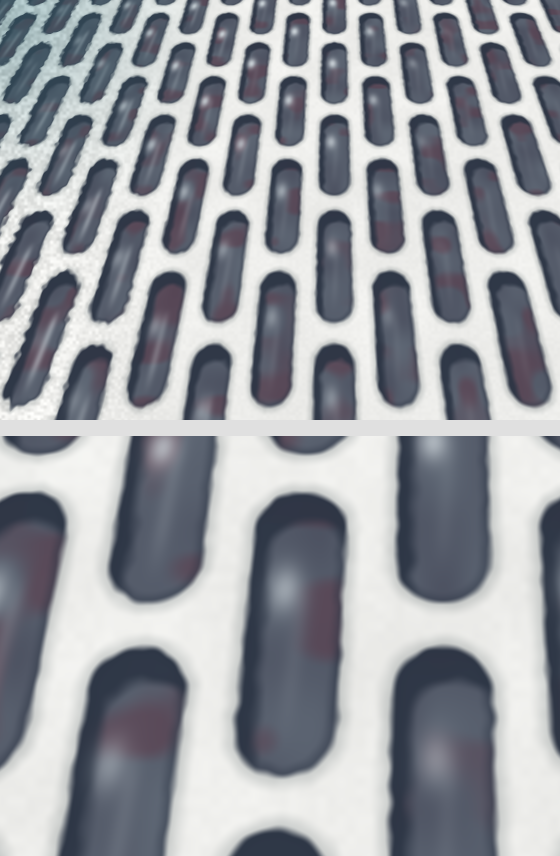
Top, the full canvas; bottom, a detail of the centre.
Write a Shadertoy shader that draws this texture.

```glsl
// Pale metal sheet with staggered rounded slots, receding in perspective.

const vec2 CELL = vec2(1.0, 1.25);        // repeat of one slot lattice, plane units
const float SLOT_RADIUS = 0.162;
const float SLOT_HALF_LENGTH = 0.54;
const float HORIZON = 1.108;              // height of the horizon above the top edge
const float VANISH_X = 0.796;

const vec3 METAL = vec3(0.955, 0.955, 0.945);
const vec3 METAL_SHADE = vec3(0.77, 0.785, 0.78);
const vec3 METAL_TEAL = vec3(0.55, 0.68, 0.70);
const vec3 WALL = vec3(0.17, 0.205, 0.265);
const vec3 FLOOR = vec3(0.30, 0.32, 0.38);
const vec3 FLOOR_LIGHT = vec3(0.39, 0.43, 0.48);
const vec3 MAROON = vec3(0.36, 0.24, 0.30);
const vec3 GLINT = vec3(0.80, 0.83, 0.85);

float hash(vec2 p) {
    vec3 q = fract(vec3(p.xyx) * 0.1031);
    q += dot(q, q.yzx + 33.33);
    return fract((q.x + q.y) * q.z);
}

float noise(vec2 p) {
    vec2 i = floor(p), f = fract(p);
    f = f * f * (3.0 - 2.0 * f);
    return mix(mix(hash(i), hash(i + vec2(1, 0)), f.x),
               mix(hash(i + vec2(0, 1)), hash(i + vec2(1, 1)), f.x), f.y);
}

// Signed distance to an upright capsule
float slotDistance(vec2 p, float halfLength, float radius) {
    p.y -= clamp(p.y, radius - halfLength, halfLength - radius);
    return length(p) - radius;
}

// Canvas point to lattice coordinates; depth varies as one over height
vec2 toPlane(vec2 p) {
    float depth = 1.0 - p.y + HORIZON;
    float across = (p.x - VANISH_X) / (0.15 * depth);
    return vec2(across / (1.0 + 0.013 * across), (1.0 / depth - 0.5772) / 0.1027);
}

// Offset from the nearest slot centre of one lattice
vec2 slotLocal(vec2 g, float shift) {
    return (fract(g - shift + 0.5) - 0.5) * CELL;
}

vec3 metalColor(vec2 p, vec2 g, float d) {
    float corner = smoothstep(0.75, 0.0, length(vec2(p.x, 1.0 - p.y)));
    float leftSide = smoothstep(0.5, 0.0, p.x);
    vec3 c = mix(METAL, METAL_SHADE, 0.75 * smoothstep(0.065, 0.0, d));
    c = mix(c, METAL_TEAL, 0.7 * corner * corner);
    c += (noise(p * 130.0) - 0.5) * (0.02 + 0.11 * leftSide);
    return c - 0.04 * noise(g * 3.0);
}

vec3 holeColor(vec2 p, vec2 g, vec2 q, float d, float seed) {
    float leftSide = smoothstep(0.75, 0.1, p.x);
    float farSide = smoothstep(0.35, 0.9, p.y);

    // Sunken floor, framed by the dark cut wall
    vec2 s = q - vec2(0.035 + 0.025 * leftSide, -0.12);
    float inner = slotDistance(s, SLOT_HALF_LENGTH, SLOT_RADIUS - 0.02);
    inner += 0.025 * (noise(g * 17.0) - 0.5);
    vec3 c = mix(FLOOR, FLOOR_LIGHT, 0.75 * noise(g * vec2(7.0, 5.0) + 9.0));
    float stain = smoothstep(0.5, 0.85, noise(g * vec2(5.0, 7.0) + seed * 20.0));
    c = mix(c, MAROON, 0.6 * stain);
    c = mix(c, WALL, 0.9 * smoothstep(-0.035, 0.025, inner));
    c = mix(c, WALL, 0.45 * smoothstep(-0.05, 0.0, d));

    // Reflected streak along the floor, strongest at left
    float line = s.x + 0.025 - 0.05 * s.y;
    float span = smoothstep(-0.5, -0.2, q.y) * smoothstep(0.22, 0.05, q.y);
    float streak = exp(-line * line * 900.0) * span;
    c = mix(c, GLINT, streak * (0.08 + 0.45 * leftSide) * (0.5 + 0.5 * seed));

    // Small glint near the upper left, fading toward the right
    vec2 spot = (q - vec2(-0.06 + 0.04 * seed, 0.14 - 0.25 * leftSide * seed))
              / vec2(0.055, 0.09);
    float middle = smoothstep(1.15, 0.75, p.x) * smoothstep(-0.1, 0.4, p.x);
    c = mix(c, GLINT, exp(-dot(spot, spot)) * middle * (0.4 + 0.55 * farSide));

    // Cool tint in the far left corner
    float corner = smoothstep(0.6, 0.0, length(vec2(p.x, 1.0 - p.y)));
    return mix(c, vec3(0.20, 0.33, 0.38), 0.6 * corner);
}

void mainImage(out vec4 fragColor, in vec2 fragCoord) {
    vec2 p = fragCoord / iResolution.y;
    vec2 g = toPlane(p);

    // Two lattices half a cell apart make the stagger
    vec2 q = vec2(0.0);
    float d = 1e3, seed = 0.0;
    for (int i = 0; i < 2; i++) {
        float shift = 0.5 * float(i);
        vec2 local = slotLocal(g, shift);
        float dist = slotDistance(local, SLOT_HALF_LENGTH, SLOT_RADIUS);
        if (dist < d) {
            d = dist;
            q = local;
            seed = hash(floor(g - shift + 0.5) + 40.0 + 17.0 * shift);
        }
    }

    // Rough cut edges, mostly at left
    float rough = 0.012 + 0.04 * smoothstep(0.5, 0.0, p.x);
    d += rough * (noise(g * 22.0) - 0.5);

    float scale = 0.15 * (1.0 - p.y + HORIZON);
    float soft = 0.012 + 1.0 / (iResolution.y * scale);
    vec3 color = mix(holeColor(p, g, q, d, seed), metalColor(p, g, d),
                     smoothstep(-soft, soft, d));
    fragColor = vec4(clamp(color, 0.0, 1.0), 1.0);
}
```
